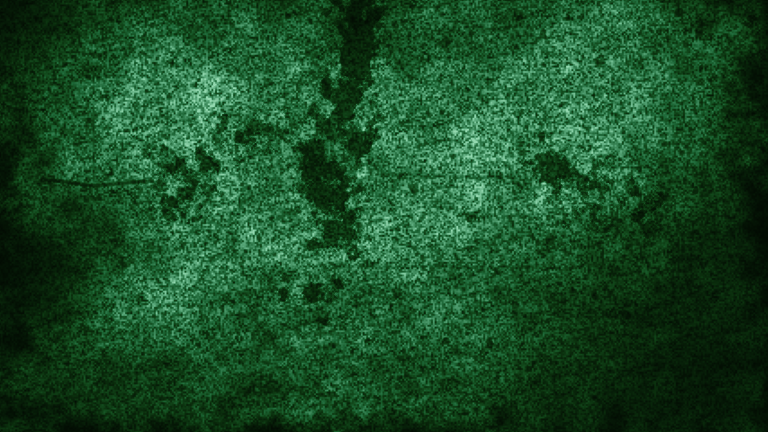
Write a Shadertoy shader that draws this texture.

```glsl
// A weathered green plaster wall: soft pools of light, dark rough borders,
// a branching stain with a thin crack, scattered pits and fine grain.
// Gaussian glows set the tone, warped capsules the stains, value noise the rest.

const float GRAIN_SCALE = 240.0;   // grain cells per canvas height
const float GRAIN_GAIN = 1.5;      // contrast of the grain
const float MOTTLE_GAIN = 0.7;     // contrast of the cloudy patches
const float STAIN_ROUGHNESS = 0.17;
const float STAIN_DEPTH = 0.64;
const float EDGE_DEPTH = 0.72;
const float PIT_SCALE = 17.0;      // pit cells per canvas height
const float BASE_TONE = 0.135;

const vec3 BLACK_GREEN = vec3(0.005, 0.03, 0.005);
const vec3 DEEP_GREEN = vec3(0.04, 0.18, 0.05);
const vec3 LEAF_GREEN = vec3(0.07, 0.29, 0.11);
const vec3 MID_GREEN = vec3(0.11, 0.40, 0.21);
const vec3 PALE_GREEN = vec3(0.34, 0.65, 0.47);
const vec3 MINT = vec3(0.58, 0.85, 0.69);

float hash(vec2 p) {
    vec3 q = fract(p.xyx * 0.1031);
    q += dot(q, q.yzx + 33.33);
    return fract((q.x + q.y) * q.z);
}

float noise(vec2 p) {
    vec2 i = floor(p), f = fract(p);
    f = f * f * (3.0 - 2.0 * f);
    return mix(mix(hash(i), hash(i + vec2(1, 0)), f.x),
               mix(hash(i + vec2(0, 1)), hash(i + vec2(1, 1)), f.x), f.y);
}

float fbm(vec2 p) {
    float sum = 0.0, gain = 0.5;
    for (int i = 0; i < 5; i++) {
        sum += gain * noise(p);
        p = mat2(1.6, 1.2, -1.2, 1.6) * p + 17.3;
        gain *= 0.5;
    }
    return sum / 0.97;
}

float glow(vec2 p, vec2 centre, vec2 size) {
    vec2 d = (p - centre) / size;
    return exp(-dot(d, d));
}

// Distance to a segment whose radius runs from ra to rb
float taper(vec2 p, vec2 a, vec2 b, float ra, float rb) {
    vec2 ab = b - a;
    float t = clamp(dot(p - a, ab) / dot(ab, ab), 0.0, 1.0);
    return length(p - a - ab * t) - mix(ra, rb, t);
}

float stainDistance(vec2 p) {
    // Trunk from the top edge, widening then breaking up
    float d = taper(p, vec2(0.83, 1.02), vec2(0.81, 0.72), 0.046, 0.034);
    d = min(d, taper(p, vec2(0.765, 0.66), vec2(0.775, 0.44), 0.085, 0.032));
    d = min(d, taper(p, vec2(0.70, 0.34), vec2(0.75, 0.32), 0.022, 0.025));
    // Left arm and its fork
    d = min(d, taper(p, vec2(0.69, 0.72), vec2(0.56, 0.69), 0.012, 0.030));
    d = min(d, taper(p, vec2(0.54, 0.68), vec2(0.35, 0.60), 0.010, 0.016));
    d = min(d, taper(p, vec2(0.48, 0.62), vec2(0.42, 0.53), 0.012, 0.026));
    // Patches on the right
    d = min(d, taper(p, vec2(1.26, 0.63), vec2(1.30, 0.61), 0.026, 0.020));
    d = min(d, taper(p, vec2(1.32, 0.575), vec2(1.35, 0.57), 0.020, 0.020));
    d = min(d, taper(p, vec2(1.39, 0.56), vec2(1.38, 0.49), 0.022, 0.028));
    return min(d, taper(p, vec2(1.49, 0.52), vec2(1.47, 0.48), 0.024, 0.010));
}

float pits(vec2 p) {
    vec2 cell = floor(p * PIT_SCALE);
    float seed = hash(cell + 71.0);
    vec2 centre = cell + 0.3 + 0.4 * vec2(hash(cell + 5.0), hash(cell + 29.0));
    float radius = mix(0.05, 0.20, seed * seed);
    float d = length(p * PIT_SCALE - centre) + 0.25 * (noise(p * 90.0) - 0.5);
    return smoothstep(radius + 0.07, radius - 0.07, d) * step(0.78, hash(cell + 13.0));
}

float crack(vec2 p, float height, float left, float right) {
    float y = height + 0.018 * (noise(vec2(p.x * 9.0, height * 40.0)) - 0.5);
    float span = smoothstep(left, left + 0.08, p.x) * smoothstep(right, right - 0.08, p.x);
    return smoothstep(0.007, 0.001, abs(p.y - y)) * span;
}

void mainImage(out vec4 fragColor, in vec2 fragCoord) {
    vec2 p = fragCoord / iResolution.y;
    float width = iResolution.x / iResolution.y;
    float cloud = fbm(p * 5.0 + 3.0), rough = fbm(p * 19.0 + 40.0);

    // Broad light
    float tone = BASE_TONE;
    tone += 0.35 * glow(p, vec2(0.44, 0.77), vec2(0.36, 0.25));
    tone += 0.31 * glow(p, vec2(1.05, 0.64), vec2(0.40, 0.30));
    tone += 0.24 * glow(p, vec2(0.57, 0.43), vec2(0.30, 0.18));
    tone += 0.20 * glow(p, vec2(0.30, 0.28), vec2(0.16, 0.10));
    tone += 0.17 * glow(p, vec2(0.85, 0.18), vec2(0.45, 0.24));
    tone += 0.23 * glow(p, vec2(1.43, 0.82), vec2(0.27, 0.28));
    tone *= 1.0 + MOTTLE_GAIN * (cloud - 0.5) + 0.8 * (rough - 0.5);

    // Grime creeping in from the borders and corners
    float border = min(min(p.x, width - p.x), min(p.y + 0.035, 0.14 + (1.0 - p.y)));
    float grime = smoothstep(0.13, -0.04, border + 0.22 * (rough - 0.5));
    grime = max(grime, glow(p, vec2(0.0, 1.0), vec2(0.20, 0.22)));
    grime = max(grime, 0.7 * glow(p, vec2(0.06, 0.35), vec2(0.16, 0.14)));
    grime = max(grime, 0.6 * glow(p, vec2(1.65, 0.10), vec2(0.38, 0.25)));
    tone *= 1.0 - EDGE_DEPTH * grime;

    // Stains with flaked holes, a loose halo of specks, pits and cracks
    float flakes = fbm(p * 32.0) - 0.47;
    float d = stainDistance(p) + STAIN_ROUGHNESS * flakes;
    float holes = smoothstep(0.50, 0.64, fbm(p * 38.0 + 60.0)) * smoothstep(0.80, 0.60, p.y);
    float stain = smoothstep(0.012, -0.014, d) * (1.0 - 0.65 * holes);
    float specks = smoothstep(0.09, 0.0, d) * smoothstep(0.56, 0.66, fbm(p * 48.0 + 21.0));
    tone *= 1.0 - STAIN_DEPTH * max(stain, 0.7 * specks);
    tone *= 1.0 - 0.5 * pits(p) * smoothstep(0.5, 1.3, p.x + 0.3 * cloud);
    float cracks = 0.8 * crack(p, 0.575, 0.05, 0.40) + 0.3 * crack(p, 0.59, 0.84, 1.25);
    tone *= 1.0 - 0.7 * min(cracks + 0.3 * crack(p, 0.38, 0.75, 1.30), 1.0);

    // Grain and faint brushed streaks
    float grain = 0.7 * noise(p * GRAIN_SCALE) + 0.3 * noise(p * GRAIN_SCALE * 0.47 + 9.0);
    float streak = noise(vec2(p.x * 14.0 + p.y * 5.0, p.y * 130.0 - p.x * 22.0));
    tone *= 1.0 + GRAIN_GAIN * (grain - 0.5) + 0.28 * (streak - 0.5);

    vec3 color = mix(BLACK_GREEN, DEEP_GREEN, clamp(tone / 0.17, 0.0, 1.0));
    color = mix(color, LEAF_GREEN, clamp((tone - 0.17) / 0.11, 0.0, 1.0));
    color = mix(color, MID_GREEN, clamp((tone - 0.28) / 0.11, 0.0, 1.0));
    color = mix(color, PALE_GREEN, clamp((tone - 0.39) / 0.26, 0.0, 1.0));
    color = mix(color, MINT, clamp((tone - 0.65) / 0.25, 0.0, 1.0));
    fragColor = vec4(color, 1.0);
}
```
